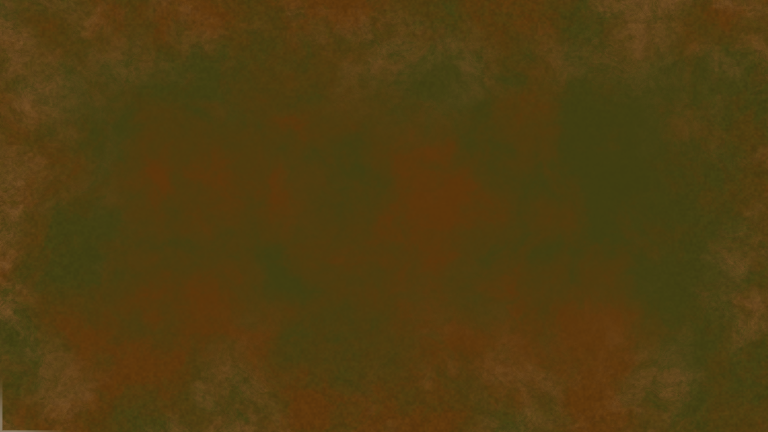
Write a WebGL 1 fragment shader that draws this texture.

```glsl
precision highp float;

uniform vec2 u_resolution;

#define BLOTCH_SCALE 5.0
#define BLOTCH_CONTRAST 1.5
#define BLOTCH_BIAS -0.065
#define WARP 0.09
#define DUST_SCALE 7.0
#define DUST_AMOUNT 0.62
#define EDGE_WIDTH 0.36
#define MOTTLE 0.30
#define GRAIN 0.085

const vec3 MOSS  = vec3(0.252, 0.242, 0.066);
const vec3 OLIVE = vec3(0.302, 0.230, 0.056);
const vec3 RUST  = vec3(0.358, 0.210, 0.043);
const vec3 DUST  = vec3(0.430, 0.295, 0.138);
const vec3 PALE  = vec3(0.600, 0.550, 0.480);

float hash(vec2 p) {
  vec3 q = fract(vec3(p.xyx) * 0.1031);
  q += dot(q, q.yzx + 33.33);
  return fract((q.x + q.y) * q.z);
}

float noise(vec2 p) {
  vec2 cell = floor(p);
  vec2 f = fract(p);
  f = f * f * (3.0 - 2.0 * f);
  float low = mix(hash(cell), hash(cell + vec2(1.0, 0.0)), f.x);
  float high = mix(hash(cell + vec2(0.0, 1.0)), hash(cell + vec2(1.0)), f.x);
  return mix(low, high, f.y);
}

// Layered noise, each octave rotated to hide the lattice
float fbm(vec2 p, float gain) {
  float sum = 0.0;
  float total = 0.0;
  float weight = 1.0;
  for (int i = 0; i < 6; i++) {
    sum += weight * noise(p);
    total += weight;
    weight *= gain;
    p = mat2(1.6, 1.2, -1.2, 1.6) * p + 17.3;
  }
  return sum / total;
}

void main() {
  vec2 p = gl_FragCoord.xy / u_resolution.y;
  float aspect = u_resolution.x / u_resolution.y;

  // Worn border, strongest along the left side
  vec2 inset = min(p, vec2(aspect, 1.0) - p);
  float worn = 1.0 - smoothstep(0.0, EDGE_WIDTH, min(inset.x, inset.y));
  float leftWear = 1.0 - smoothstep(0.0, 0.10, p.x);

  // Soft moss and rust blotches with ragged rims
  vec2 bend = vec2(fbm(p * 6.0 + 40.0, 0.62), fbm(p * 6.0 + 71.0, 0.62)) - 0.5;
  vec2 q = p + WARP * bend;
  float fine = fbm(p * vec2(26.0, 30.0) + 3.0 * bend + 57.0, 0.8) - 0.5;
  float hue = 0.5 + BLOTCH_CONTRAST * (fbm(q * BLOTCH_SCALE + 31.0, 0.62) - 0.5);
  hue += BLOTCH_BIAS + 0.07 * worn + MOTTLE * fine * (0.7 + worn);
  vec3 color = mix(MOSS, OLIVE, smoothstep(0.16, 0.52, hue));
  color = mix(color, RUST, smoothstep(0.46, 0.84, hue));

  // Dusty clouds broken up by fine mottling
  float cloud = smoothstep(0.42, 0.74, fbm(q * DUST_SCALE + 23.0, 0.62));
  float flecks = clamp(0.5 + 2.4 * fine, 0.0, 1.0);
  float dust = (0.07 + worn) * (0.10 + cloud) * (0.2 + 1.2 * flecks);
  dust += 0.45 * leftWear * flecks;
  color = mix(color, DUST, clamp(DUST_AMOUNT * dust, 0.0, 0.9));

  // Fine grain, stronger toward the border
  float grain = noise(p * 210.0) + noise(p.yx * 120.0 + 8.0) - 1.0;
  color *= 1.0 + GRAIN * (0.22 + worn) * grain;

  // Pale sliver in the lower left corner
  float side = (1.0 - smoothstep(0.003, 0.008, p.x)) * (1.0 - smoothstep(0.02, 0.14, p.y));
  float base = (1.0 - smoothstep(0.002, 0.006, p.y)) * (1.0 - smoothstep(0.02, 0.18, p.x));
  color = mix(color, PALE, 0.75 * max(side, base));

  gl_FragColor = vec4(color, 1.0);
}
```
